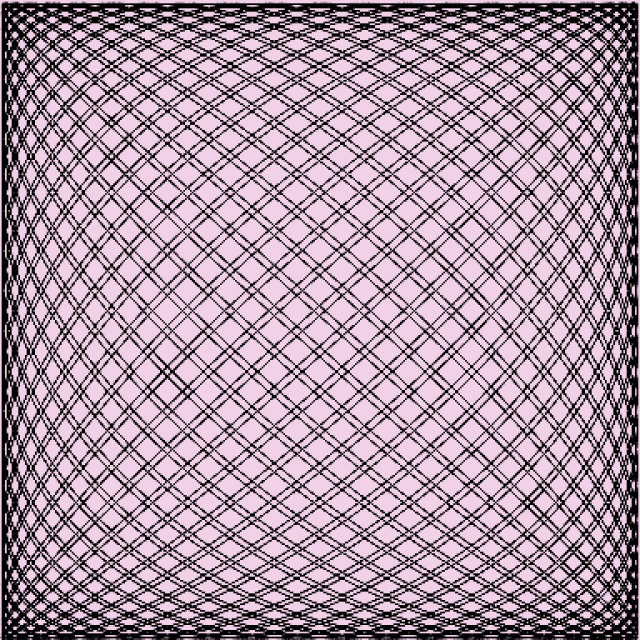
Give the GLSL for this pattern, as a Shadertoy shader.

```glsl
const float PI = 3.14159265;
const vec3 PAPER = vec3(0.94, 0.82, 0.91);
const vec3 INK = vec3(0.01);
const vec2 CENTER = vec2(0.4992, 0.4985);
const float RADIUS = 0.4960;
const vec2 FREQUENCY = vec2(44.0, 49.0);
const float CELLS = 384.0;
const int GRID = 3;

// Hash without sine
float hash(vec2 p) {
    vec3 q = fract(p.xyx * 0.1031);
    q += dot(q, q.yzx + 33.33);
    return fract((q.x + q.y) * q.z);
}

// Signed offset to the nearest multiple of a full turn
float wrapAngle(float angle) {
    return angle - 2.0 * PI * floor(angle / (2.0 * PI) + 0.5);
}

// Distance to one set of strands, straight in arcsine space
float strandDistance(vec2 angles, vec2 slope, float phase) {
    float offset = wrapAngle(dot(slope, angles) - phase);
    vec2 axisGap = abs(sin(angles) - sin(angles - offset / slope));
    return axisGap.x * axisGap.y / max(length(axisGap), 1e-6);
}

// Closed Lissajous curve: two directions, two strands in each
float lissajousDistance(vec2 p, vec2 frequency) {
    vec2 inside = clamp(p, -1.0, 1.0);
    vec2 angles = asin(inside);
    float nearest = 10.0;
    for (int i = 0; i < 4; i++) {
        float direction = i < 2 ? 1.0 : -1.0;
        float phase = PI * (0.25 + 0.5 * float(i % 2));
        vec2 slope = frequency * vec2(direction, 1.0);
        nearest = min(nearest, strandDistance(angles, slope, phase));
    }
    return nearest + length(p - inside);
}

// Pen speed from 0 in the corners to 1 in the middle
float penSpeed(vec2 p, vec2 frequency) {
    vec2 room = sqrt(max(1.0 - p * p, 0.0));
    return length(room * frequency) / length(frequency);
}

// Ink in the coarse cell that holds a point; a fast pen leaves less
float cellInk(vec2 uv) {
    vec2 cell = floor(uv * CELLS);
    vec2 p = ((cell + 0.5) / CELLS - CENTER) / RADIUS;
    float d = lissajousDistance(p, FREQUENCY) * RADIUS * CELLS;
    float halfWidth = mix(0.68, 0.46, penSpeed(p, FREQUENCY));
    halfWidth += 0.12 * (hash(cell) - 0.5);
    return smoothstep(0.14, -0.14, d - halfWidth);
}

void mainImage(out vec4 fragColor, in vec2 fragCoord) {
    float side = min(iResolution.x, iResolution.y);
    vec2 corner = (fragCoord - 0.5 * iResolution.xy) / side + 0.5;

    // Average the cells under the pixel to smooth their edges
    float ink = 0.0;
    for (int i = 0; i < GRID * GRID; i++) {
        vec2 spot = (vec2(i % GRID, i / GRID) + 0.5) / float(GRID) - 0.5;
        ink += cellInk(corner + spot / side);
    }
    ink /= float(GRID * GRID);

    fragColor = vec4(mix(PAPER, INK, ink), 1.0);
}
```
